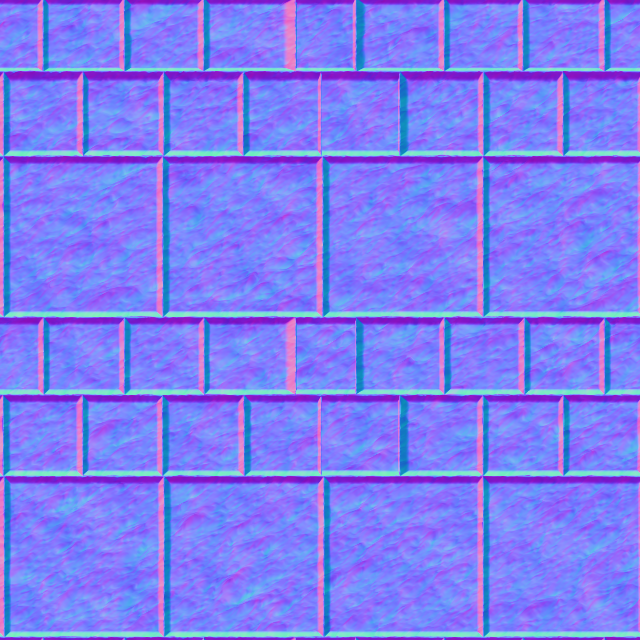
This texture map is drawn by a three.js fragment shader. Its source:

```glsl
// Tangent-space normal map of bevelled stone tiles: two narrow courses and one tall course, stacked twice.
#define REPEATS 2.0        // stacks of three courses up the canvas
#define TOP_SHIFT 0.0045   // how far the first stack starts above the canvas
#define SMALL_COUNT 8.0    // tiles across a narrow course
#define LARGE_COUNT 4.0    // tiles across a tall course
#define JOINT_JITTER 0.003 // sideways wander of the vertical joints
#define BEVELS vec4(0.0105, 0.0095, 0.0125, 0.0095) // left, right, top, bottom
#define BEVEL_SLOPE 1.45
#define ROUGH_SLOPE 0.14
#define ROUGH_SCALE 24.0
#define EDGE_SOFT 0.0022

varying vec2 vUv;

float hash(vec2 p) {
  vec3 q = fract(vec3(p.xyx) * 0.1031);
  q += dot(q, q.yzx + 33.33);
  return fract((q.x + q.y) * q.z);
}

// Analytic gradient of value noise
vec2 noiseSlope(vec2 p) {
  vec2 i = floor(p), f = fract(p);
  vec2 u = f * f * f * (f * (f * 6.0 - 15.0) + 10.0);
  vec2 du = 30.0 * f * f * (f - 1.0) * (f - 1.0);
  float a = hash(i), b = hash(i + vec2(1.0, 0.0));
  float c = hash(i + vec2(0.0, 1.0)), d = hash(i + 1.0);
  return du * (vec2(b - a, c - a) + (a - b - c + d) * u.yx);
}

// Chipped stone: octaves stretched along a rising diagonal
vec2 stoneSlope(vec2 p) {
  vec2 along = vec2(0.85, 0.53);
  mat2 m = mat2(along.x * 0.75, -along.y * 1.4, along.y * 0.75, along.x * 1.4);
  mat2 turn = mat2(0.92, 0.39, -0.39, 0.92);
  vec2 total = vec2(0.0);
  float freq = ROUGH_SCALE;
  for (int i = 0; i < 4; i++) {
    vec2 warp = 0.35 * total;
    total += noiseSlope(m * p * freq + warp + float(i) * 17.0) * m;
    m = turn * m;
    freq *= 1.9;
  }
  return total * ROUGH_SLOPE;
}

// Row: 0 and 1 are narrow courses, 2 is the tall one
float tileCount(float row) { return row < 1.5 ? SMALL_COUNT : LARGE_COUNT; }

// Narrow courses each hold one displaced tile near the middle
float oddTile(float row) { return row < 0.5 ? 3.0 : (row < 1.5 ? 4.0 : -9.0); }

float jointX(float row, float k, float stack) {
  float n = tileCount(row), id = mod(k, n), odd = oddTile(row);
  float shift = (hash(vec2(id + 5.0, row * 7.0 + stack)) - 0.3) * JOINT_JITTER;
  if (id == odd) shift = row < 0.5 ? 0.0195 : -0.0025;
  if (id == odd + 1.0) shift = row < 0.5 ? -0.0115 : -0.005;
  return (row < 0.5 ? 0.0677 : 0.0045) + k / n + shift;
}

// Bevel strength against distance in bevel widths
float bevel(float distance01, float width) {
  return (1.0 - smoothstep(0.55, 1.1, distance01))
       * smoothstep(-0.1 * EDGE_SOFT, EDGE_SOFT, distance01 * width);
}

void main() {
  // Course under this point, measured downwards
  float down = (1.0 - vUv.y + TOP_SHIFT) * REPEATS;
  float stack = mod(floor(down), REPEATS), t = fract(down);
  float first = 1.0 - min(stack, 1.0);
  float split1 = 0.243 - 0.011 * first, split2 = 0.497;
  float row = step(split1, t) + step(split2, t);
  float top = row < 0.5 ? 0.0 : (row < 1.5 ? split1 : split2);
  float bottom = row < 0.5 ? split1 : (row < 1.5 ? split2 : 1.0);

  // Tile within the course
  float k = floor((vUv.x - jointX(row, 0.0, stack)) * tileCount(row));
  if (vUv.x < jointX(row, k, stack)) k -= 1.0;
  if (vUv.x >= jointX(row, k + 1.0, stack)) k += 1.0;
  float left = jointX(row, k, stack), right = jointX(row, k + 1.0, stack);
  float id = mod(k, tileCount(row)), odd = oddTile(row);

  // Bevel widths: worn, lopsided edges around the displaced tile
  vec4 width = BEVELS;
  width.xy *= 0.9 + 0.2 * hash(vec2(id, row + stack * 5.0));
  if (id == odd - 1.0) width.y *= row < 0.5 ? 1.9 : 0.6;
  if (id == odd) width.xy *= vec2(0.15, row < 0.5 ? 0.2 + 0.4 * first : 0.25);
  if (id == odd + 1.0) width.x *= 1.35;
  if (row == 0.0) width.w *= 1.0 - 0.35 * first;
  if (row == 1.0) width.z *= 1.0 + 0.25 * first;

  // Surface grain, seeded per tile
  vec2 local = vec2(vUv.x - left, (bottom - t) / REPEATS);
  float seed = hash(vec2(id + 11.0, row * 3.0 + stack * 13.0));
  vec2 rough = stoneSlope(local + vec2(seed * 9.0, row + stack * 3.0));

  // Distances to left, right, top and bottom sides
  vec4 side = vec4(local.x, right - vUv.x, (t - top) / REPEATS, local.y) / width;
  side += 0.25 * rough.xyxy;
  float mitre = smoothstep(-0.2, 0.2, min(side.x, side.y) - min(side.z, side.w));
  vec2 edge = vec2(bevel(side.y, width.y) - 1.15 * bevel(side.x, width.x),
                   bevel(side.w, width.w) - bevel(side.z, width.z));
  vec2 slope = edge * vec2(1.0 - mitre, mitre) * BEVEL_SLOPE + rough;

  vec3 normal = normalize(vec3(slope, 1.0));
  gl_FragColor = vec4(normal * 0.5 + 0.5, 1.0);
}
```
